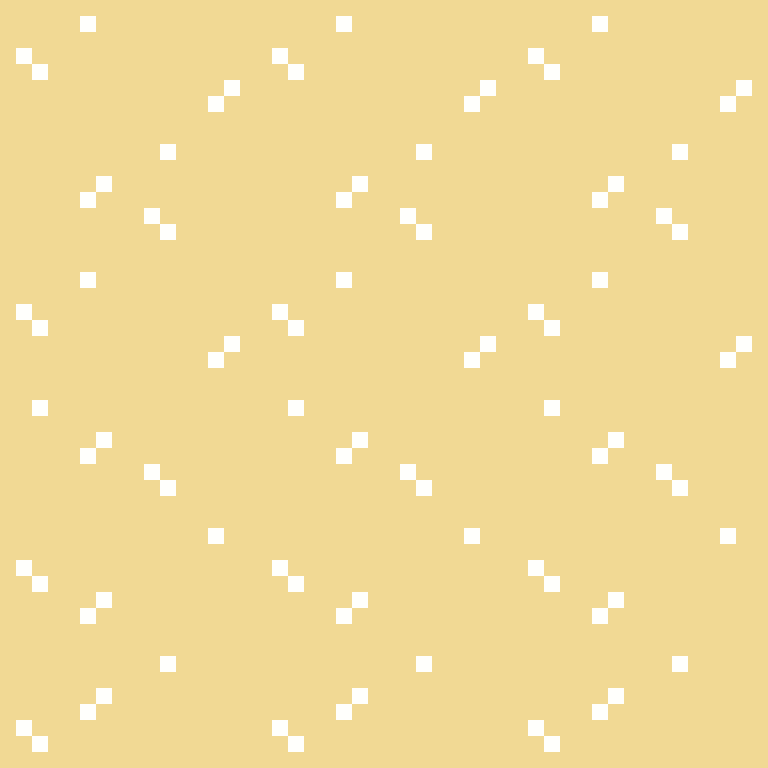
Give the GLSL for this pattern, as a WebGL 1 fragment shader.

```glsl
precision highp float;
// Sparse white square stitches, single and in diagonal pairs, on a straw ground.

#define REPEATS_X 3.0
#define BANDS 6.0
#define TILE vec2(16.0, 8.0)
#define SLOT_WIDTH 4.0
#define GROUND vec3(0.945, 0.85, 0.58)
#define STITCH vec3(1.0, 1.0, 0.99)

uniform vec2 u_resolution;

// Coverage of the unit cell at the given column and row, box filtered.
float cell(vec2 p, vec2 corner, vec2 pixel) {
  vec2 edge = abs(p - corner - 0.5) - 0.5;
  vec2 cover = clamp(0.5 - edge / pixel, 0.0, 1.0);
  return cover.x * cover.y;
}

// Lower stitch of a slot: right side in even slots, left side in odd ones.
float lowerStitch(vec2 p, float slot, float row, vec2 pixel) {
  float lean = mod(slot, 2.0);
  return cell(p, vec2(SLOT_WIDTH * slot + 2.0 - lean, row), pixel);
}

// Two stitches touching at a corner, leaning by the parity of the slot.
float diagonalPair(vec2 p, float slot, float row, vec2 pixel) {
  float lean = mod(slot, 2.0);
  float upper = cell(p, vec2(SLOT_WIDTH * slot + 1.0 + lean, row), pixel);
  return upper + lowerStitch(p, slot, row + 1.0, pixel);
}

void main() {
  // Cell coordinates, with rows counted from the top.
  vec2 grid = TILE * vec2(REPEATS_X, BANDS);
  vec2 uv = gl_FragCoord.xy / u_resolution;
  vec2 p = vec2(uv.x, 1.0 - uv.y) * grid;
  vec2 pixel = grid / u_resolution;
  float band = floor(p.y / TILE.y);
  p = mod(p, TILE);

  // Slots alternate between bands; the last two bands and band 3 shift.
  float odd = mod(band, 2.0);
  float late = step(4.0, band);
  float fourth = step(abs(band - 3.0), 0.5);
  float singleSlot = mix(1.0 + 2.0 * late, 2.0 - 2.0 * fourth, odd);
  float secondSlot = 3.0 - odd - 2.0 * late;

  // One single stitch above two diagonal pairs in each band.
  float stitches = lowerStitch(p, singleSlot, 1.0, pixel)
                 + diagonalPair(p, odd, 3.0, pixel)
                 + diagonalPair(p, secondSlot, 5.0, pixel);

  gl_FragColor = vec4(mix(GROUND, STITCH, min(stitches, 1.0)), 1.0);
}
```
